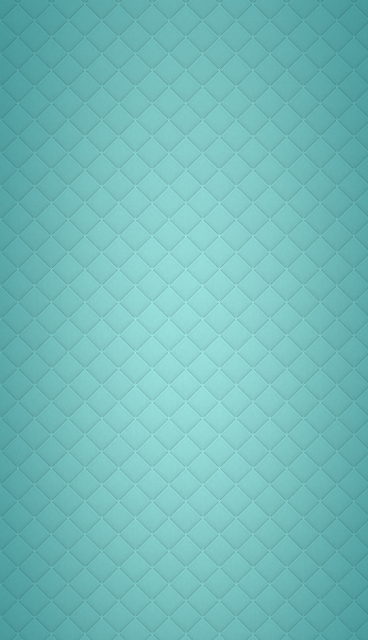
This pattern is drawn by a WebGL 2 fragment shader. Its source:

```glsl
#version 300 es
precision highp float;
// Teal quilted fabric: diamond pillows, fine embossed seams, tiny studs and a soft vignette.

uniform vec2 u_resolution;
out vec4 outColor;

const vec3 DEEP_TEAL = vec3(0.262, 0.580, 0.585);
const vec3 PALE_TEAL = vec3(0.582, 0.852, 0.838);
const vec2 REPEATS = vec2(10.95, 19.3);   // diamonds across and down
const vec2 PHASE = vec2(-0.03, 0.30);

float hash(vec2 p) {
    return fract(sin(dot(p, vec2(127.1, 311.7))) * 43758.5453);
}

float noise(vec2 p) {
    vec2 i = floor(p), f = fract(p);
    f = f * f * (3.0 - 2.0 * f);
    float low = mix(hash(i), hash(i + vec2(1.0, 0.0)), f.x);
    float high = mix(hash(i + vec2(0.0, 1.0)), hash(i + vec2(1.0)), f.x);
    return mix(low, high, f.y);
}

// Antialiased band of the given half width around zero distance
float band(float d, float halfWidth, float aa) {
    return 1.0 - smoothstep(halfWidth - aa, halfWidth + aa, abs(d));
}

// Tone of one seam: continuous dark groove with a pale lip beside it
float seam(float across, float lipSide, float aa) {
    float groove = band(across, 0.020, aa);
    float lip = band(across - lipSide * 0.060, 0.020, aa);
    return 0.050 * lip - 0.085 * groove;
}

// Soft puffed shading of a diamond, lit from above
float pillow(vec2 local) {
    vec2 edge = 0.5 - abs(local);
    float puff = smoothstep(0.0, 0.25, min(edge.x, edge.y));
    float upward = local.x - local.y;
    return 0.025 * (puff - 0.7) + 0.030 * upward;
}

// Tiny pale stud with a faint shadow below it
float stud(vec2 offset, float aa) {
    float cap = band(length(offset), 0.040, aa);
    float shadow = 1.0 - smoothstep(0.03, 0.09, length(offset + vec2(0.0, 0.025)));
    return mix(-0.045 * shadow, 0.14, cap);
}

float vignette(vec2 uv) {
    float r = length((uv - vec2(0.51, 0.47)) * vec2(1.05, 0.85));
    return 1.0 - smoothstep(0.03, 0.8, r);
}

void main() {
    vec2 uv = gl_FragCoord.xy / u_resolution;
    vec2 cell = uv * REPEATS + PHASE;

    // Diagonal axes: seams lie on whole numbers, studs where both are whole
    vec2 diag = vec2(cell.x + cell.y, cell.x - cell.y);
    vec2 toSeam = diag - round(diag);
    vec2 local = fract(diag) - 0.5;
    vec2 toStud = 0.5 * vec2(toSeam.x + toSeam.y, toSeam.x - toSeam.y);
    float aa = 0.55 * length(REPEATS / u_resolution);

    // Quilt relief
    float tone = pillow(local);
    tone += seam(toSeam.x, -1.0, aa);
    tone += seam(toSeam.y, 1.0, aa);
    tone += stud(toStud, 0.7 * aa);

    // Slight variation between diamonds and a fine woven grain
    tone += 0.010 * (hash(floor(diag)) - 0.5);
    tone += 0.024 * (noise(cell * vec2(26.0, 18.0)) - 0.5);

    vec3 color = mix(DEEP_TEAL, PALE_TEAL, vignette(uv));
    outColor = vec4(clamp(color * (1.0 + tone), 0.0, 1.0), 1.0);
}
```
